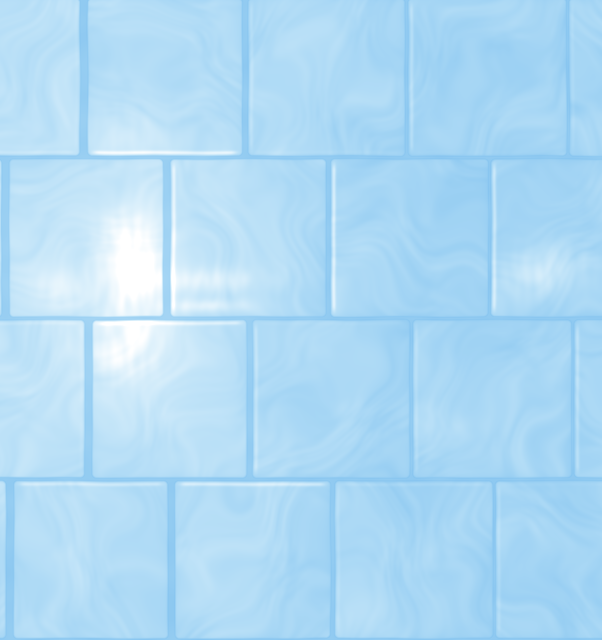
This texture is drawn by a Shadertoy shader. Its source:

```glsl
const vec2 PITCH = vec2(0.2522, 0.2513);
const vec2 GLARE_CENTRE = vec2(0.21, 0.60);
const vec3 GLAZE_ABSORPTION = vec3(1.0, 0.41, 0.10);
const float HALF_PI = 1.5707963;

vec2 hash22(vec2 p) {
    vec3 q = fract(p.xyx * vec3(0.1031, 0.1030, 0.0973));
    q += dot(q, q.yzx + 33.33);
    return fract((q.xx + q.yz) * q.zy);
}

vec2 direction(float angle) {
    return vec2(cos(angle), sin(angle));
}

float cornerSlope(vec2 cell, vec2 corner, vec2 f) {
    return dot(direction(4.0 * HALF_PI * hash22(cell + corner).x), f - corner);
}

float gradientNoise(vec2 p) {
    vec2 cell = floor(p), f = fract(p);
    vec2 w = f * f * f * (f * (f * 6.0 - 15.0) + 10.0);
    float low = mix(cornerSlope(cell, vec2(0, 0), f), cornerSlope(cell, vec2(1, 0), f), w.x);
    float high = mix(cornerSlope(cell, vec2(0, 1), f), cornerSlope(cell, vec2(1, 1), f), w.x);
    return mix(low, high, w.y);
}

float roundedBox(vec2 p, vec2 halfSize, float radius) {
    vec2 q = abs(p) - halfSize + radius;
    return length(max(q, 0.0)) + min(max(q.x, q.y), 0.0) - radius;
}

float spot(vec2 p, vec2 centre, vec2 radius) {
    vec2 d = (p - centre) / radius;
    return exp(-dot(d, d));
}

// Brushed, curling streaks with a different direction on every tile
float swirl(vec2 local, vec2 seed) {
    vec2 along = direction(seed.x * 2.0 * HALF_PI);
    vec2 q = mat2(along.x, along.y, -along.y, along.x) * local + seed * 17.0;
    vec2 bend = vec2(gradientNoise(q * 9.0), gradientNoise(q * 9.0 + 31.7));
    q += bend * 0.09;
    float clouds = gradientNoise(q * 8.0);
    float streaks = gradientNoise(q * vec2(11.0, 42.0));
    float wisps = gradientNoise(q * vec2(28.0, 75.0) + 5.3);
    return 0.5 * clouds + 0.4 * streaks + 0.2 * wisps;
}

// Window reflections, broken up by the uneven glaze
float reflections(vec2 p) {
    float ripple = 1.0 + 0.55 * gradientNoise(p * vec2(75.0, 22.0));
    float hot = 0.30 * spot(p, vec2(0.210, 0.575), vec2(0.050, 0.085));
    hot += 0.10 * spot(p, vec2(0.100, 0.550), vec2(0.050, 0.030));
    hot += 0.13 * spot(p, vec2(0.190, 0.450), vec2(0.065, 0.055));
    hot += 0.13 * spot(p, vec2(0.330, 0.562), vec2(0.090, 0.018));
    hot += 0.13 * spot(p, vec2(0.320, 0.522), vec2(0.065, 0.010));
    hot += 0.14 * spot(p, vec2(0.850, 0.575), vec2(0.065, 0.040));
    hot += 0.06 * spot(p, vec2(0.200, 0.790), vec2(0.090, 0.050));
    return hot * ripple;
}

// Bevels shine where they face the glare
float rimLight(vec2 local, vec2 halfSize, vec2 tileCentre, vec2 tile) {
    float light = 0.0;
    for (int i = 0; i < 4; i++) {
        float side = float(i);
        vec2 normal = round(direction(side * HALF_PI));
        float reach = dot(abs(normal), halfSize);
        vec2 toGlare = GLARE_CENTRE - tileCentre - normal * reach;
        float gap = length(toGlare);
        float facing = max(dot(toGlare, normal) / max(gap, 0.001), 0.0);
        float chance = 0.35 + 0.65 * hash22(tile + side * 7.1).x;
        float inset = (reach - dot(local, normal) - 0.0045) / 0.0030;
        float ends = 1.0 - smoothstep(0.85, 1.0, abs(dot(local / halfSize, normal.yx)));
        light += 0.42 * facing * facing * chance * exp(-1.9 * gap - inset * inset) * ends;
    }
    return light;
}

void mainImage(out vec4 fragColor, in vec2 fragCoord) {
    vec2 p = fragCoord / iResolution.y;
    float pixel = 1.0 / iResolution.y;

    // Running bond with slightly wavering joints
    vec2 grid = p + 0.0016 * vec2(gradientNoise(p * 13.0), gradientNoise(p * 13.0 + 9.4));
    float row = floor(grid.y / PITCH.y);
    float shift = 0.0155 - 0.0035 * row + 0.5 * PITCH.x * mod(row, 2.0);
    vec2 origin = vec2(shift, 0.0);
    vec2 tile = vec2(floor((grid.x - shift) / PITCH.x), row);
    vec2 centre = origin + (tile + 0.5) * PITCH;
    vec2 local = grid - centre;
    vec2 seed = hash22(tile + 3.7);

    // Joints narrow toward the right
    vec2 jointHalf = vec2(mix(0.0068, 0.0028, smoothstep(0.1, 0.8, p.x)), 0.0032);
    vec2 halfSize = 0.5 * PITCH - jointHalf;
    float edge = roundedBox(local, halfSize, 0.006);
    float softness = max(0.0022, pixel);
    float face = 1.0 - smoothstep(-softness, softness, edge);

    // One tone drives all channels through the blue glaze
    float glow = spot(p, vec2(0.19, 0.56), vec2(0.23, 0.25));
    float tone = mix(0.715, 0.645, smoothstep(0.0, 0.9, p.x));
    tone += 0.095 * glow + 0.025 * (seed.y - 0.5) + 0.13 * swirl(local, seed);
    tone += reflections(p) + rimLight(local, halfSize, centre, tile);
    tone -= 0.025 * exp(-max(-edge, 0.0) / 0.006);

    float joint = 0.565 + 0.075 * glow + 0.03 * gradientNoise(p * 24.0);
    joint -= 0.03 * (1.0 - smoothstep(0.0, 0.002, abs(edge - 0.001)));
    tone = clamp(mix(joint, tone, face), 0.0, 1.0);
    fragColor = vec4(pow(vec3(tone), GLAZE_ABSORPTION), 1.0);
}
```
